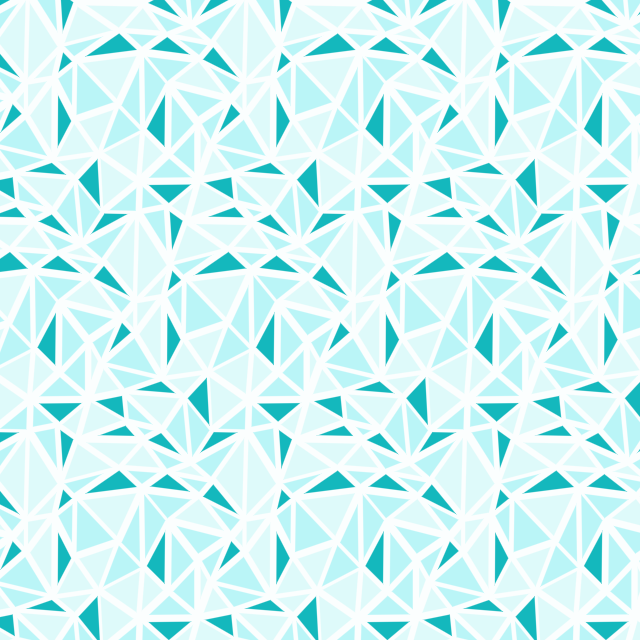
A three.js fragment shader for this pattern:

```glsl
// Teal and pale aqua triangle shards with uneven white gaps, in a half-drop repeat.
varying vec2 vUv;

#define TILE 0.3415       // repeat width, canvas units
#define JITTER 0.36       // corner displacement, cell units
#define GAP_MIN 0.035     // narrowest edge inset, cell units
#define GAP_MAX 0.115     // widest edge inset, cell units
#define MIN_AREA 0.25     // smallest area kept for a random diagonal
#define ACCENT_RATE 0.9   // share of alternate cells holding a teal shard
#define PALE_RATE 0.61    // share of pale shards among the others
#define SOFTNESS 0.0012   // half width of an edge, canvas units
#define SEED 7.0

const vec3 WHITE = vec3(0.985, 0.995, 0.995);
const vec3 PALE = vec3(0.87, 0.98, 0.98);
const vec3 AQUA = vec3(0.73, 0.96, 0.97);
const vec3 TEAL = vec3(0.08, 0.72, 0.74);

// Sine-free hash of three values.
vec3 hash3(vec3 p) {
  p = fract(p * vec3(0.1031, 0.1030, 0.0973));
  p += dot(p, p.yxz + 33.33);
  return fract((p.xxy + p.yxx) * p.zyx);
}

// Random values per cell, periodic along (4,-4) and (6,2).
vec3 cellRandom(vec2 id, float salt) {
  vec2 key = vec2(mod(id.x - 3.0 * id.y, 16.0), mod(id.x + id.y, 8.0));
  return hash3(vec3(key + 1.0, salt + SEED));
}

vec2 corner(vec2 id) {
  return id + JITTER * (2.0 * cellRandom(id, 0.0).xy - 1.0);
}

float triangleArea(vec2 a, vec2 b, vec2 c) {
  vec2 u = b - a, v = c - a;
  return 0.5 * (u.x * v.y - u.y * v.x);
}

// Signed distance to an edge line, positive outside a counterclockwise shape.
float edgeDistance(vec2 p, vec2 a, vec2 b) {
  vec2 e = normalize(b - a);
  return dot(p - a, vec2(e.y, -e.x));
}

// Triangle with a separate inset on each edge.
float shardDistance(vec2 p, vec2 a, vec2 b, vec2 c, vec3 inset) {
  vec3 d = vec3(edgeDistance(p, a, b), edgeDistance(p, b, c), edgeDistance(p, c, a)) + inset;
  return max(d.x, max(d.y, d.z));
}

void main() {
  // Square grid turned by 45 degrees, fitted to the repeat.
  vec2 t = vUv / TILE;
  vec2 p = 4.0 * vec2(t.x + t.y, t.y - t.x);
  float soft = SOFTNESS * 4.0 * sqrt(2.0) / TILE;
  vec3 color = WHITE;

  for (int j = -1; j <= 1; j++) {
    for (int i = -1; i <= 1; i++) {
      vec2 id = floor(p) + vec2(float(i), float(j));
      vec2 a = corner(id);
      vec2 b = corner(id + vec2(1.0, 0.0));
      vec2 c = corner(id + vec2(1.0, 1.0));
      vec2 d = corner(id + vec2(0.0, 1.0));
      vec3 pick = cellRandom(id, 3.0);

      // Choose a diagonal at random, avoiding slivers and folds.
      float minAC = min(triangleArea(a, b, c), triangleArea(a, c, d));
      float minBD = min(triangleArea(b, c, d), triangleArea(b, d, a));
      bool turn = pick.x < 0.5;
      if (min(minAC, minBD) < MIN_AREA) turn = minBD > minAC;
      if (turn) {
        vec2 first = a;
        a = b; b = c; c = d; d = first;
      }

      // The smaller half of alternate cells becomes the accent.
      bool accentCell = mod(id.x + id.y, 2.0) < 0.5 && pick.y < ACCENT_RATE;
      bool firstSmaller = triangleArea(a, b, c) < triangleArea(a, c, d);

      for (int k = 0; k < 2; k++) {
        bool isFirst = k == 0;
        vec2 m = isFirst ? b : c;
        vec2 n = isFirst ? c : d;
        float salt = 11.0 + 6.0 * float(k);
        vec3 inset = mix(vec3(GAP_MIN), vec3(GAP_MAX), cellRandom(id, salt));
        float dist = shardDistance(p, a, m, n, inset);
        vec3 tint = cellRandom(id, salt + 2.0).x < PALE_RATE ? PALE : AQUA;
        if (accentCell && isFirst == firstSmaller) tint = TEAL;
        color = mix(color, tint, 1.0 - smoothstep(-soft, soft, dist));
      }
    }
  }
  gl_FragColor = vec4(color, 1.0);
}
```
